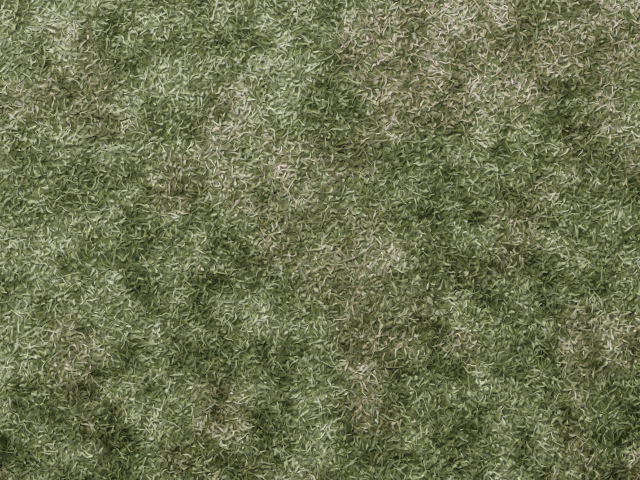
A WebGL 2 fragment shader for this texture:

```glsl
#version 300 es
precision highp float;
precision highp int;
// Sunlit mown lawn seen from above: many layers of short, ragged grass blades
// are scattered on jittered grids, each casting a soft shadow on those below.
// Noise fields add dark hollows, dry straw patches and a broad fall of light.
uniform vec2 u_resolution;
out vec4 fragColor;

// Lengths are fractions of the canvas height.
const int   LAYERS       = 9;
const float CELL         = 0.0165;
const vec2  HALF_LENGTH  = vec2(0.0024, 0.0150);
const vec2  HALF_WIDTH   = vec2(0.0010, 0.0032);
const float EDGE         = 0.0019;
const float RAGGED       = 0.0050;
const vec2  SHADOW_SHIFT = vec2(0.0015, -0.0028);
const float SHADOW       = 0.15;
const float TONE_MEAN    = 0.65;
const float TONE_SPREAD  = 0.88;
const float HOLLOWS      = 0.90;
const float GRAIN        = 0.06;
const vec3 SOIL  = vec3(0.15, 0.18, 0.08);
const vec3 DEEP  = vec3(0.24, 0.27, 0.145);
const vec3 SHADE = vec3(0.34, 0.375, 0.21);
const vec3 LEAF  = vec3(0.44, 0.475, 0.295);
const vec3 LIT   = vec3(0.55, 0.585, 0.40);
const vec3 PALE  = vec3(0.71, 0.74, 0.57);
const vec3 GLINT = vec3(0.84, 0.86, 0.74);
const vec3 STRAW = vec3(1.09, 0.99, 1.10);

vec3 hash3(ivec3 cell) {
    uvec3 v = uvec3(cell) * 1664525u + 1013904223u;
    v.x += v.y * v.z; v.y += v.z * v.x; v.z += v.x * v.y;
    v ^= v >> 16u;
    v.x += v.y * v.z; v.y += v.z * v.x; v.z += v.x * v.y;
    return vec3(v >> 8u) / 16777216.0;
}

float valueNoise(vec2 p, int seed) {
    ivec2 i = ivec2(floor(p));
    vec2 f = fract(p);
    f = f * f * (3.0 - 2.0 * f);
    float a = hash3(ivec3(i, seed)).x;
    float b = hash3(ivec3(i + ivec2(1, 0), seed)).x;
    float c = hash3(ivec3(i + ivec2(0, 1), seed)).x;
    float d = hash3(ivec3(i + ivec2(1, 1), seed)).x;
    return mix(mix(a, b, f.x), mix(c, d, f.x), f.y);
}

float fbm(vec2 p, int seed) {
    return (4.0 * valueNoise(p, seed) + 2.0 * valueNoise(p * 2.03 + 7.3, seed + 1)
        + valueNoise(p * 4.12 + 22.1, seed + 2)) / 7.0;
}

// Maps tone 0..1 through the greens, from shadow to sunlit tip.
vec3 grassRamp(float t) {
    vec3 c = mix(SOIL, DEEP, smoothstep(-0.12, 0.06, t));
    c = mix(c, SHADE, clamp((t - 0.06) / 0.16, 0.0, 1.0));
    c = mix(c, LEAF, clamp((t - 0.22) / 0.24, 0.0, 1.0));
    c = mix(c, LIT, clamp((t - 0.46) / 0.28, 0.0, 1.0));
    c = mix(c, PALE, clamp((t - 0.74) / 0.20, 0.0, 1.0));
    return mix(c, GLINT, smoothstep(0.96, 1.25, t));
}

// Distance to a bent, tapering blade centred on the origin.
float bladeDistance(vec2 p, vec2 dir, float len, float width, float bend) {
    vec2 q = vec2(dot(p, dir), dot(p, vec2(-dir.y, dir.x)));
    float s = clamp(q.x / len, -1.0, 1.0);
    q.y -= bend * len * (s * s - 0.4);
    return length(vec2(max(abs(q.x) - len, 0.0), q.y)) - width * (1.0 - 0.55 * s * s);
}

void main() {
    vec2 uv = gl_FragCoord.xy / u_resolution;
    vec2 p = gl_FragCoord.xy / u_resolution.y;
    float soft = max(EDGE, 0.6 / u_resolution.y);

    // Broad light, dark hollows between tufts, and dry ground.
    float light = 0.30 * (uv.y - 0.5) - 0.14 * (uv.x - 0.5) + 0.34 * (fbm(p * 5.0, 11) - 0.5);
    float field = TONE_MEAN + light + HOLLOWS * (fbm(p * 22.0, 21) - 0.5);
    vec2 toDry = (uv - vec2(0.76, 0.90)) / vec2(0.30, 0.20);
    float dry = smoothstep(0.52, 0.80, fbm(p * 6.5, 31) + 0.20 * exp(-dot(toDry, toDry)));
    float lean = 0.9 + 2.0 * (valueNoise(p * 4.0, 41) - 0.5);
    vec3 color = grassRamp(field - 0.34 + 0.3 * (valueNoise(p * 150.0, 51) - 0.5));
    p += RAGGED * (vec2(valueNoise(p * 110.0, 71), valueNoise(p * 110.0, 72)) - 0.5);

    // Blades, from the lowest layer up.
    for (int layer = 0; layer < LAYERS; layer++) {
        float level = float(layer) / float(LAYERS - 1);
        vec2 g = p / CELL + vec2(0.37, 0.61) * float(layer);
        for (int n = 0; n < 9; n++) {
            ivec2 cell = ivec2(floor(g)) + ivec2(n % 3 - 1, n / 3 - 1);
            vec3 a = hash3(ivec3(cell, 100 + layer));
            vec3 b = hash3(ivec3(cell, 200 + layer));
            vec3 c = hash3(ivec3(cell, 300 + layer));
            vec2 offset = (g - vec2(cell) - a.xy) * CELL;
            float angle = lean + (a.z - 0.5) * 3.0;
            vec2 dir = vec2(cos(angle), sin(angle));
            float len = mix(HALF_LENGTH.x, HALF_LENGTH.y, b.x * b.x);
            float width = mix(HALF_WIDTH.y, HALF_WIDTH.x, 0.6 * b.x + 0.4 * b.y);
            float bend = (b.z - 0.5) * 0.35;
            float shadowDist = bladeDistance(offset - SHADOW_SHIFT, dir, len, width, bend);
            color *= 1.0 - SHADOW * (1.0 - smoothstep(-soft, 2.0 * soft, shadowDist));

            float tone = field + TONE_SPREAD * (c.x - 0.5) + 0.18 * (level - 0.5);
            vec3 blade = grassRamp(tone + 0.10 * dot(offset, dir) / len);
            blade += vec3(0.04, 0.0, 0.07) * (c.zxy - 0.5);
            blade *= mix(vec3(1.0), STRAW, dry * (0.4 + 0.6 * c.z));
            float bladeDist = bladeDistance(offset, dir, len, width, bend);
            float opacity = mix(0.65, 1.0, b.y);
            color = mix(color, blade, opacity * (1.0 - smoothstep(-soft, soft, bladeDist)));
        }
    }
    // Fine speckle over everything.
    color += GRAIN * (valueNoise(p * 300.0, 61) - 0.5);
    fragColor = vec4(clamp(color, 0.0, 1.0), 1.0);
}
```
